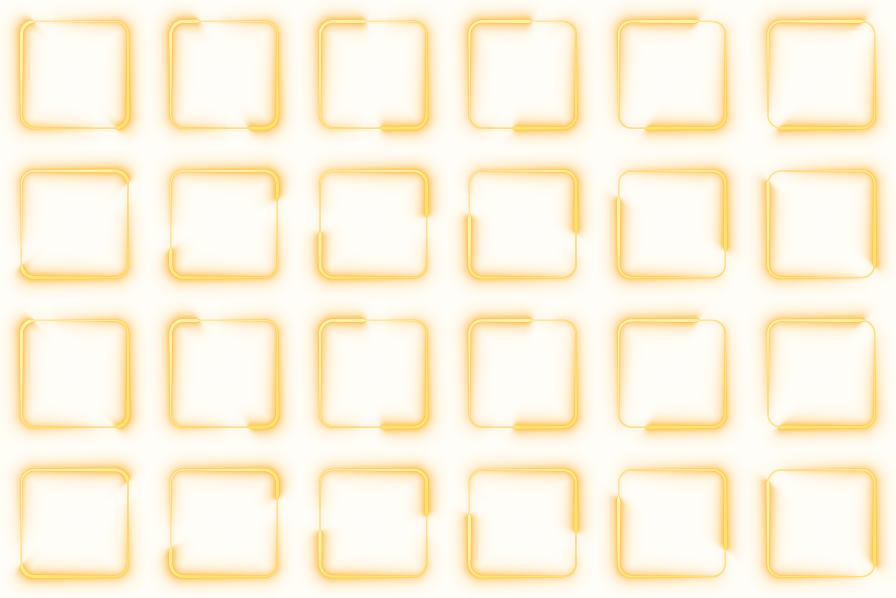
Give the GLSL for this pattern, as a Shadertoy shader.

```glsl
const vec2 GRID = vec2(6.0, 4.0);
const float FRAMES = 12.0;      // steps in half a lap
const float HALF_SIDE = 0.357;  // frame size in cells
const float RADIUS = 0.088;

const vec3 PAPER = vec3(1.0, 0.994, 0.975);
const vec3 AMBER = vec3(1.0, 0.68, 0.14);
const vec3 RIM = vec3(1.0, 0.79, 0.30);
const vec3 YELLOW = vec3(1.0, 0.89, 0.36);
const vec3 PALE = vec3(1.0, 0.97, 0.76);

float roundedBox(vec2 p, float halfSide, float radius) {
    vec2 q = abs(p) - halfSide + radius;
    return length(max(q, 0.0)) + min(max(q.x, q.y), 0.0) - radius;
}

// Clockwise position on the outline, 0 to 1 over each half lap
float lapPosition(vec2 p, float halfSide, float radius) {
    vec2 q = p.x + p.y < 0.0 ? -p : p;
    bool onTop = q.y > q.x;
    vec2 side = onTop ? q : q.yx;
    float x = side.x / max(side.y, 1e-4) * halfSide;
    float straight = halfSide - radius;
    float bend = radius * atan(max(abs(x) - straight, 0.0), radius);
    float along = clamp(x, -straight, straight) + sign(x) * bend;
    float quarter = 2.0 * straight + radius * 1.5708;
    float s = onTop ? 0.5 * quarter + along : 1.5 * quarter - along;
    return s / (2.0 * quarter);
}

// Sharp head, then a long fading tail; the head softens away from the line
float cometPower(float lap, float head, float dist, float falloff) {
    float behind = fract(head - lap + 0.1) - 0.1;
    float soft = min(0.012 + 0.45 * dist, 0.09);
    float tail = clamp(1.0 - behind / 0.9, 0.0, 1.0);
    return smoothstep(-soft, soft, behind) * pow(tail, falloff);
}

float stroke(float dist, float halfWidth, float blur) {
    return 1.0 - smoothstep(halfWidth - blur, halfWidth + blur, dist);
}

vec3 neonFrame(vec2 p, float head, float pixel) {
    float dist = abs(roundedBox(p, HALF_SIDE, RADIUS));
    float lap = lapPosition(p, HALF_SIDE, RADIUS);

    // Glow
    float heat = cometPower(lap, head, dist, 0.6);
    float glow = (0.10 + 0.95 * heat) * exp(-dist / 0.038);
    vec3 color = mix(PAPER, AMBER, min(glow, 1.0));

    // Tapered tube, paler on the upper left
    float power = cometPower(lap, head, dist, 1.1);
    float blur = 0.6 * pixel;
    float width = 0.005 + 0.010 * power;
    float upperLeft = smoothstep(-0.2, 0.3, p.y - p.x);
    vec3 core = mix(YELLOW, PALE, 0.15 + 0.65 * upperLeft);
    color = mix(color, RIM, (0.65 + 0.25 * power) * stroke(dist, width, blur));
    return mix(color, core, stroke(dist, width - 0.004, blur));
}

void mainImage(out vec4 fragColor, in vec2 fragCoord) {
    vec2 uv = fragCoord / iResolution.xy * GRID;
    vec2 cell = floor(uv);
    vec2 p = fract(uv) - 0.5;

    // Frames advance rightward, then down
    float row = GRID.y - 1.0 - cell.y;
    float frame = mod(cell.x + row * GRID.x, FRAMES);
    float head = frame / FRAMES + 0.042;

    fragColor = vec4(neonFrame(p, head, GRID.x / iResolution.x), 1.0);
}
```
